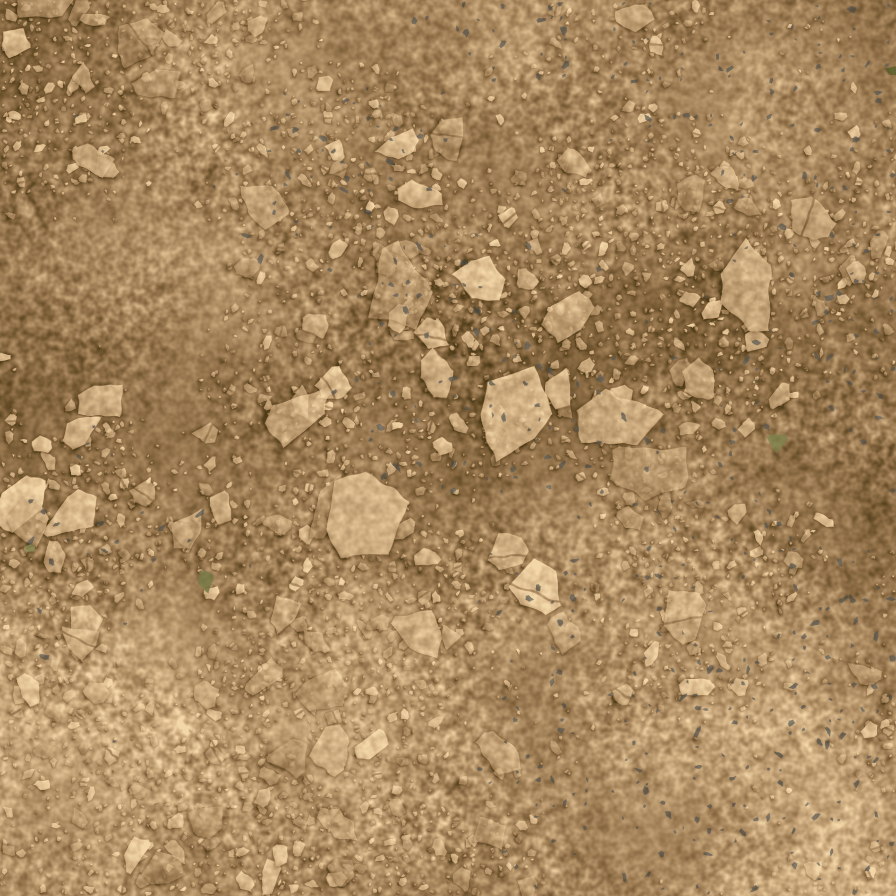
Give the GLSL for this texture, as a WebGL 2 fragment shader.

```glsl
#version 300 es
precision highp float;
// Dry, trodden earth with embedded pale stones, gravel and dark chips.
// Soil tone is layered gradient noise; stones are irregular polygons
// scattered on jittered grids, painted from the finest size to the largest.

uniform vec2 u_resolution;
out vec4 fragColor;

const float TAU = 6.2831853;
const vec3 SOIL_DARK = vec3(0.47, 0.36, 0.21);
const vec3 SOIL_LIGHT = vec3(0.89, 0.77, 0.59);
const vec3 WARM_MIDTONE = vec3(0.0, -0.018, -0.016);
const vec3 CHIP_GREY = vec3(0.35, 0.34, 0.31);
const vec3 LEAF_GREEN = vec3(0.36, 0.37, 0.18);
const vec3 LEAF_PALE = vec3(0.76, 0.74, 0.52);
const vec2 LIGHT_DIR = vec2(0.6, 0.8);

vec2 hash2(vec2 p) {
    vec3 q = fract(p.xyx * vec3(0.1031, 0.1030, 0.0973));
    q += dot(q, q.yzx + 33.33);
    return fract((q.xx + q.yz) * q.zy);
}

float gradientAt(vec2 cell, vec2 offset) {
    float angle = TAU * hash2(cell + 71.0).x;
    return dot(vec2(cos(angle), sin(angle)), offset);
}

float gradientNoise(vec2 p) {
    vec2 i = floor(p), f = p - i;
    vec2 w = f * f * f * (f * (f * 6.0 - 15.0) + 10.0);
    vec2 e = vec2(1.0, 0.0);
    return mix(mix(gradientAt(i, f), gradientAt(i + e, f - e), w.x),
               mix(gradientAt(i + e.yx, f - e.yx), gradientAt(i + 1.0, f - 1.0), w.x), w.y);
}

mat2 rotation(float angle) {
    float c = cos(angle), s = sin(angle);
    return mat2(c, s, -s, c);
}

float fbm(vec2 p, int octaves) {
    float sum = 0.0, amplitude = 1.0;
    for (int i = 0; i < octaves; i++) {
        sum += amplitude * gradientNoise(p);
        p = 2.0 * rotation(0.65) * p + 5.3;
        amplitude *= 0.58;
    }
    return sum;
}

// Signed distance to a six-sided polygon with uneven sides.
float polygon(vec2 p, float radius, vec2 seed) {
    float d = -1.0;
    for (int k = 0; k < 6; k++) {
        vec2 r = hash2(seed + float(k) * 17.3);
        float angle = (float(k) + 0.75 * r.x) * TAU / 6.0;
        d = max(d, dot(p, vec2(cos(angle), sin(angle))) - radius * (0.65 + 0.5 * r.y));
    }
    return d;
}

// Nearest scattered piece: x distance, y random tone, z lit side, w crack distance.
vec4 scatter(vec2 uv, float cells, float size, float share, float stretch, float bias) {
    vec2 p = uv * cells + 0.04 * gradientNoise(uv * cells * 5.0);
    vec2 base = floor(p);
    vec4 nearest = vec4(1.0, 0.0, 0.0, 1.0);
    for (int j = -1; j <= 1; j++)
    for (int i = -1; i <= 1; i++) {
        vec2 cell = base + vec2(i, j);
        vec2 seed = cell + cells * 3.7;
        vec2 pick = hash2(seed), look = hash2(seed + 41.0);
        vec2 centre = cell + 0.5 + 0.55 * (hash2(seed + 13.0) - 0.5);
        vec2 place = centre / cells;
        float cluster = gradientNoise(place * 3.6 + 8.0 * bias + 2.0)
                      + 0.6 * gradientNoise(place * 9.0) + bias * (place.x - 0.6);
        if (pick.x > share * smoothstep(-0.35, 0.25, cluster)) continue;
        vec2 local = p - centre;
        float s = mix(1.0, stretch, look.x);
        vec2 q = rotation(TAU * look.y) * local * vec2(1.0 / s, s);
        float radius = size * mix(0.4, 1.0, pick.y * pick.y);
        float d = polygon(q, radius, seed);
        if (d / cells < nearest.x) {
            float crack = look.x > 0.14 ? 1.0 : abs(q.x + 0.3 * q.y + 0.1 * radius) / cells;
            nearest = vec4(d / cells, look.y, dot(normalize(local + 1e-4), LIGHT_DIR), crack);
        }
    }
    return nearest;
}

float coverage(float d, float blur) { return 1.0 - smoothstep(-blur, blur, d); }

// Lays one size of stones over the soil tone.
float layStones(float tone, vec2 uv, float cells, float size, float share, float grain, float blur) {
    vec4 stone = scatter(uv, cells, size, share, 1.35, 0.0);
    float rim = 0.0013 + 0.012 / cells;
    float shadow = exp(-max(stone.x, 0.0) / rim) * (0.32 - 0.22 * stone.z);
    float face = 0.78 + 0.28 * stone.y + grain;
    face += 0.16 * stone.z * exp(min(stone.x, 0.0) / rim) - 0.5 * coverage(stone.w - 0.0012, blur);
    float opacity = mix(0.55, 1.0, fract(stone.y * 7.0));
    return mix(tone - shadow, face, opacity * coverage(stone.x, blur));
}

void main() {
    vec2 uv = gl_FragCoord.xy / min(u_resolution.x, u_resolution.y);
    float blur = max(0.0009, 0.6 / min(u_resolution.x, u_resolution.y));

    // Soil: broad damp patches, lumps and sandy grain, rougher in places.
    float broad = fbm(uv * 2.6 + 4.0, 5);
    float rough = 1.0 + 0.9 * gradientNoise(uv * 7.0 + 6.0);
    float lumps = fbm(rotation(0.5) * uv * 36.0, 2);
    float sand = fbm(rotation(1.1) * uv * 95.0 + 9.0, 2);
    float damp = smoothstep(0.35, 0.0, uv.x) * smoothstep(0.3, 0.9, uv.y);
    float tone = 0.44 + 0.5 * broad + rough * (0.24 * lumps + 0.5 * sand);
    tone += 0.1 * (0.5 - uv.y) - 0.18 * damp;

    // Gravel first, large stones last.
    float grain = 0.2 * lumps + 0.28 * sand;
    tone = layStones(tone, uv, 105.0, 0.33, 0.45, grain, blur);
    tone = layStones(tone, uv, 56.0, 0.35, 0.50, grain, blur);
    tone = layStones(tone, uv, 28.0, 0.37, 0.48, grain, blur);
    tone = layStones(tone, uv, 15.0, 0.39, 0.52, grain, blur);
    tone = layStones(tone, uv, 8.0, 0.37, 0.55, grain, blur);
    tone = clamp(tone, -0.4, 1.15);
    vec3 colour = mix(SOIL_DARK, SOIL_LIGHT, tone) + WARM_MIDTONE * 4.0 * tone * (1.0 - tone);

    // Slate chips gather to the right; a few leaves lie anywhere.
    vec4 chip = scatter(uv, 74.0, 0.29, 0.24, 1.5, 0.9);
    colour = mix(colour, CHIP_GREY + 0.25 * grain, 0.75 * coverage(chip.x, blur));
    vec4 leaf = scatter(uv + 0.37, 6.0, 0.07, 0.14, 2.0, 0.2);
    vec3 leafColour = mix(LEAF_GREEN, LEAF_PALE, leaf.y) + 0.15 * grain;
    colour = mix(colour, leafColour, 0.9 * coverage(leaf.x, blur));
    fragColor = vec4(colour, 1.0);
}
```
